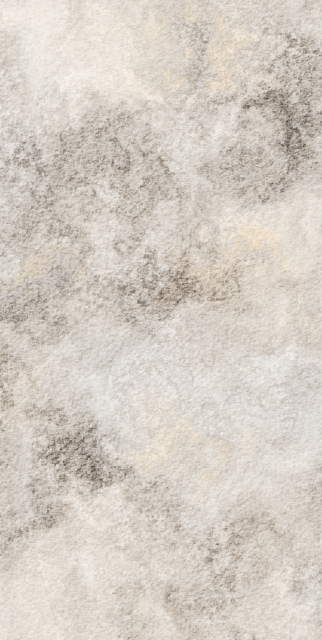
This texture is drawn by a Shadertoy shader. Its source:

```glsl
// Weathered plaster: pale warm-grey clouds with dark worn stains, chalky
// flakes, rust tints and a gritty embossed grain. Layered value noise forms
// a single tone, which is then mapped onto a warm grey colour ramp.

float hash(vec2 cell) {
    return fract(sin(dot(cell, vec2(127.1, 311.7))) * 43758.5);
}

// Signed value noise, -1 to 1
float noise(vec2 p) {
    vec2 cell = floor(p);
    vec2 f = fract(p);
    f = f * f * (3.0 - 2.0 * f);
    float low = mix(hash(cell), hash(cell + vec2(1, 0)), f.x);
    float high = mix(hash(cell + vec2(0, 1)), hash(cell + vec2(1, 1)), f.x);
    return 2.0 * mix(low, high, f.y) - 1.0;
}

// Sum of rotated octaves; gain sets the roughness
float fbm(vec2 p, int octaves, float gain) {
    const mat2 turn = mat2(1.6, 1.2, -1.2, 1.6);
    float sum = 0.0;
    float amplitude = 1.0;
    for (int i = 0; i < octaves; i++) {
        sum += amplitude * noise(p);
        p = turn * p + 19.7;
        amplitude *= gain;
    }
    return sum;
}

// Soft elliptical blotch
float blotch(vec2 p, vec2 center, vec2 radius) {
    vec2 d = (p - center) / radius;
    return exp(-dot(d, d));
}

// Worn dark areas minus chalky light areas
float stains(vec2 p) {
    float dark = 2.1 * blotch(p, vec2(0.50, 1.11), vec2(0.20, 0.14))
               + 1.8 * blotch(p, vec2(0.87, 1.63), vec2(0.14, 0.20))
               + 2.0 * blotch(p, vec2(0.33, 0.53), vec2(0.19, 0.13))
               + 0.6 * blotch(p, vec2(0.20, 1.42), vec2(0.30, 0.16));
    float light = 1.1 * blotch(p, vec2(0.17, 1.85), vec2(0.25, 0.17))
                + 0.9 * blotch(p, vec2(0.12, 0.07), vec2(0.25, 0.14))
                + 0.7 * blotch(p, vec2(0.90, 1.28), vec2(0.18, 0.15))
                + 0.9 * blotch(p, vec2(0.06, 0.56), vec2(0.09, 0.16));
    return dark - light;
}

float rust(vec2 p) {
    return blotch(p, vec2(0.63, 1.83), vec2(0.20, 0.14))
         + blotch(p, vec2(0.74, 1.22), vec2(0.16, 0.12))
         + 1.3 * blotch(p, vec2(0.60, 0.62), vec2(0.13, 0.07))
         + blotch(p, vec2(0.12, 1.15), vec2(0.10, 0.06));
}

// Gritty height, slightly stretched sideways
float grit(vec2 p) {
    return fbm(p * vec2(105.0, 125.0), 2, 0.8);
}

// Warm grey ramp: steeper below the middle tone than above it
vec3 plasterColor(float tone) {
    float shade = min(tone, 0.0);
    float shine = max(tone, 0.0);
    float red = 0.83 + 0.06 * tone - 0.02 * shade * shade - 0.006 * shine * shine;
    red = clamp(red, 0.34, 0.965);
    float depth = smoothstep(-0.05, 0.2, 0.9 - red);
    return red - vec3(0.0, 0.02 + 0.024 * depth, 0.047 + 0.046 * depth);
}

void mainImage(out vec4 fragColor, in vec2 fragCoord) {
    vec2 p = fragCoord / iResolution.x;

    // Ragged warp that breaks up every large shape
    vec2 warp = vec2(fbm(p * 5.0, 6, 0.62), fbm(p * 5.0 + 37.0, 6, 0.62));
    vec2 q = p + 0.075 * warp;

    // Large clouds and mid-sized mottling
    float worn = stains(q);
    float clouds = fbm(q * 3.2 + 4.0, 5, 0.6);
    float mottle = fbm(p * 13.0 + 0.8 * warp, 5, 0.7);
    float tone = 0.38 + 0.8 * clouds + 0.62 * mottle - worn;

    // Grain with light from the upper left, rougher on worn ground
    float height = grit(p);
    float relief = height - grit(p + vec2(-0.003, 0.0035));
    float roughness = 0.8 + 0.3 * smoothstep(-0.4, 1.0, worn - 0.5 * clouds);
    tone += roughness * (0.5 * height + 0.42 * relief);

    // Clustered chalk flakes and dark pits
    float speck = fbm(p * 58.0 + 11.0, 3, 0.8);
    float flakeZone = smoothstep(-0.1, 0.6, fbm(q * 6.0 + 53.0, 4, 0.65));
    float pitZone = smoothstep(0.0, 0.8, worn - 0.6 * clouds - 0.3 * mottle);
    tone += 0.95 * flakeZone * smoothstep(0.2, 0.55, speck);
    tone -= 0.9 * pitZone * smoothstep(0.2, 0.6, -speck);

    // Warm and cool drift, strongest in broken rust patches
    float drift = fbm(q * 2.7 + 71.0, 4, 0.6);
    float rusty = rust(q) * smoothstep(-0.6, 0.9, mottle + 0.4 * speck);
    float warmth = 0.5 * drift + 2.0 * rusty - 0.1;
    vec3 color = plasterColor(tone - 0.5 * rusty);
    color += warmth * vec3(0.014, -0.003, -0.028);

    fragColor = vec4(clamp(color, 0.0, 1.0), 1.0);
}
```
